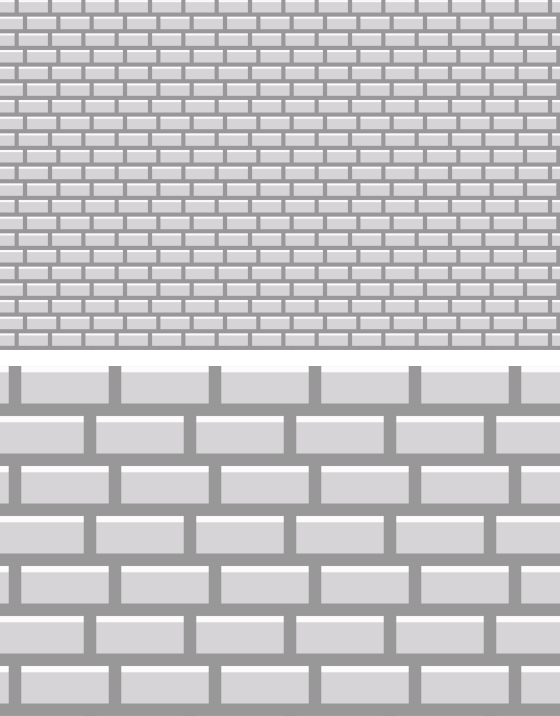
Top: the whole. Bottom: its middle third, enlarged.
Give the GLSL for this texture, as a Shadertoy shader.

```glsl
// A pale grey brick wall: 21 courses, alternate ones shifted by a quarter brick.
// Everything sits on a grid of small units (8 per course, 16 per brick pitch);
// each brick is a box with a light strip along its top edge.

#define COURSES 21.0
#define CELL vec2(16.0, 8.0)          // brick pitch, in grid units
#define JOINT 2.0                     // mortar thickness
#define HIGHLIGHT_HEIGHT 1.0
#define COURSE_SHIFT 4.0              // sideways shift of odd courses
#define EDGE_SOFTNESS 1.1             // edge width, relative to the sampling step
#define MORTAR_COLOR vec3(0.600, 0.598, 0.600)
#define FACE_COLOR vec3(0.840, 0.832, 0.840)
#define HIGHLIGHT_COLOR vec3(0.992, 0.984, 0.988)

// Smoothed inside test for a signed distance (negative inside).
float coverage(float signedDistance, float edgeWidth) {
    return clamp(0.5 - signedDistance / edgeWidth, 0.0, 1.0);
}

void mainImage(out vec4 fragColor, in vec2 fragCoord) {
    // Grid units, with y running down from the top of the canvas.
    float unitsPerStep = COURSES * CELL.y / iResolution.y;
    float edgeWidth = EDGE_SOFTNESS * unitsPerStep;
    vec2 p = vec2(fragCoord.x, iResolution.y - fragCoord.y) * unitsPerStep;

    // Centre each cell on its brick, with half a joint all round.
    p.y += 0.5 * JOINT;
    float course = floor(p.y / CELL.y);
    p.x += 0.5 * CELL.x - COURSE_SHIFT * mod(course, 2.0);
    vec2 local = mod(p, CELL) - 0.5 * CELL;

    // Brick box and the strip of light on its upper edge.
    vec2 halfSize = 0.5 * (CELL - JOINT);
    vec2 edgeDistance = abs(local) - halfSize;
    float brick = coverage(edgeDistance.x, edgeWidth)
                * coverage(edgeDistance.y, edgeWidth);
    float highlight = coverage(local.y + halfSize.y - HIGHLIGHT_HEIGHT, edgeWidth);

    vec3 brickColor = mix(FACE_COLOR, HIGHLIGHT_COLOR, highlight);
    fragColor = vec4(mix(MORTAR_COLOR, brickColor, brick), 1.0);
}
```
